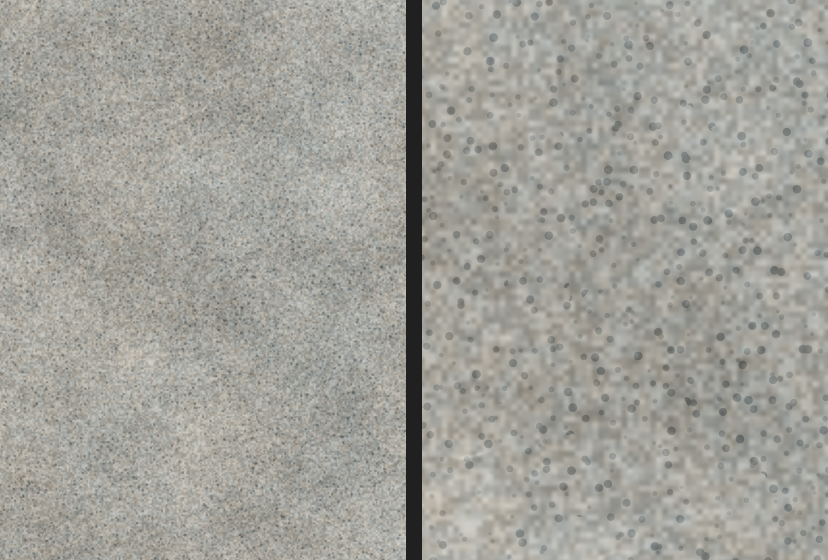
Left, the full canvas; right, a detail of the centre.
A WebGL 2 fragment shader for this texture:

```glsl
#version 300 es
precision highp float;
// Weathered grey granite: fine grain, dark specks, soft stains and pale chipped ridges.
uniform vec2 u_resolution;
out vec4 fragColor;

// Two random values in 0..1 for an integer cell
vec2 hash2(vec2 cell) {
  uvec2 v = uvec2(ivec2(cell)) * 1664525u + 1013904223u;
  v.x += v.y * 1664525u;
  v.y += v.x * 1664525u;
  v ^= v >> 16u;
  v.x += v.y * 1664525u;
  v.y += v.x * 1664525u;
  v ^= v >> 16u;
  return vec2(v & 65535u) / 65535.0;
}

float valueNoise(vec2 p) {
  vec2 cell = floor(p);
  vec2 f = fract(p);
  f = f * f * (3.0 - 2.0 * f);
  float low = mix(hash2(cell).x, hash2(cell + vec2(1, 0)).x, f.x);
  float high = mix(hash2(cell + vec2(0, 1)).x, hash2(cell + vec2(1, 1)).x, f.x);
  return mix(low, high, f.y);
}

// Layered noise, centred on zero
float fbm(vec2 p, int octaves) {
  float sum = 0.0;
  float weight = 0.5;
  for (int i = 0; i < octaves; i++) {
    sum += weight * (valueNoise(p) - 0.5);
    p = mat2(1.6, 1.2, -1.2, 1.6) * p + 17.3;
    weight *= 0.56;
  }
  return sum;
}

// Depth of small round mineral specks, one candidate per cell
float specks(vec2 p, float density, float edge) {
  vec2 cell = floor(p);
  float depth = 0.0;
  for (int y = -1; y <= 1; y++) {
    for (int x = -1; x <= 1; x++) {
      vec2 neighbour = cell + vec2(x, y);
      vec2 centre = neighbour + hash2(neighbour);
      vec2 traits = hash2(neighbour + 531.0);
      float radius = mix(0.13, 0.3, traits.y);
      float disc = 1.0 - smoothstep(radius - edge, radius + edge, distance(p, centre));
      depth = max(depth, disc * step(traits.x, density) * mix(0.5, 1.0, traits.y));
    }
  }
  return depth;
}

// Jagged chipped edge: pale crest, fading light above, faint shade below
float ridge(vec2 p, vec2 centre, float angle, float halfLength) {
  vec2 d = p - centre;
  vec2 axis = vec2(cos(angle), sin(angle));
  float along = dot(d, axis);
  float across = dot(d, vec2(-axis.y, axis.x)) + 0.045 * fbm(p * 24.0 + centre * 50.0, 3);
  float taper = 1.0 - smoothstep(0.3 * halfLength, halfLength, abs(along));
  float broken = smoothstep(0.2, 0.65, valueNoise(p * 75.0));
  float crest = exp(-pow(across / 0.0022, 2.0)) * broken;
  float glow = exp(-abs(across) / 0.012) * smoothstep(-0.002, 0.002, across);
  float shade = exp(-pow((across + 0.006) / 0.005, 2.0));
  return taper * (0.09 * crest + 0.025 * glow - 0.03 * shade);
}

// Ridges stepping down across the slab, below one long upper crease
float ridges(vec2 p) {
  float sum = 0.8 * ridge(p, vec2(0.365, 0.82), 0.68, 0.1);
  for (int i = 0; i < 8; i++) {
    vec2 jitter = hash2(vec2(i, 71)) - 0.5;
    vec2 centre = mix(vec2(0.17, 0.47), vec2(0.45, 0.25), float(i) / 7.0);
    float angle = 0.3 + 0.7 * jitter.x;
    sum += (0.65 + jitter.y) * ridge(p, centre + 0.08 * jitter, angle, 0.055 + 0.04 * jitter.y);
  }
  return sum;
}

// Broad stains, darker in the middle, with a faint upright tonal break
float stains(vec2 p) {
  float clouds = 0.17 * fbm(p * vec2(4.0, 5.0) + 3.7, 5);
  float mottle = 0.1 * fbm(p * vec2(17.0, 24.0) + 40.0, 4);
  float middle = exp(-dot(p - vec2(0.37, 0.52), p - vec2(0.37, 0.52)) / 0.06);
  float seam = smoothstep(-0.003, 0.003, p.x - 0.318) * exp(-abs(p.x - 0.318) / 0.08);
  seam *= smoothstep(0.2, 0.45, abs(p.y - 0.5));
  return clouds + mottle - 0.025 * middle + 0.012 * seam;
}

void main() {
  vec2 p = gl_FragCoord.xy / u_resolution.y;
  float pixel = 1.0 / u_resolution.y;

  // Tone: stains, ridges and two sizes of grain
  float stain = stains(p);
  float grain = 0.16 * (valueNoise(p * 290.0) - 0.5) + 0.09 * (valueNoise(p * 157.0 + 9.0) - 0.5);
  float tone = 0.656 + stain + grain + ridges(p);

  // Tint: warm and cool drifts, at stain size and at grain size
  float warmth = 0.035 * fbm(p * 5.0 + 80.0, 3) + 0.03 * (valueNoise(p * 120.0 + 33.0) - 0.5);
  vec3 colour = tone + vec3(0.004, 0.0, -0.028) + warmth * vec3(1.0, 0.0, -0.8);

  // Specks: denser and deeper where the stone is stained
  float density = clamp(0.48 - 3.0 * stain, 0.2, 0.75);
  float speckScale = 115.0;
  float depth = specks(p * speckScale, density, 0.6 * pixel * speckScale);
  colour -= depth * vec3(0.155, 0.14, 0.125);

  fragColor = vec4(clamp(colour, 0.0, 1.0), 1.0);
}
```
